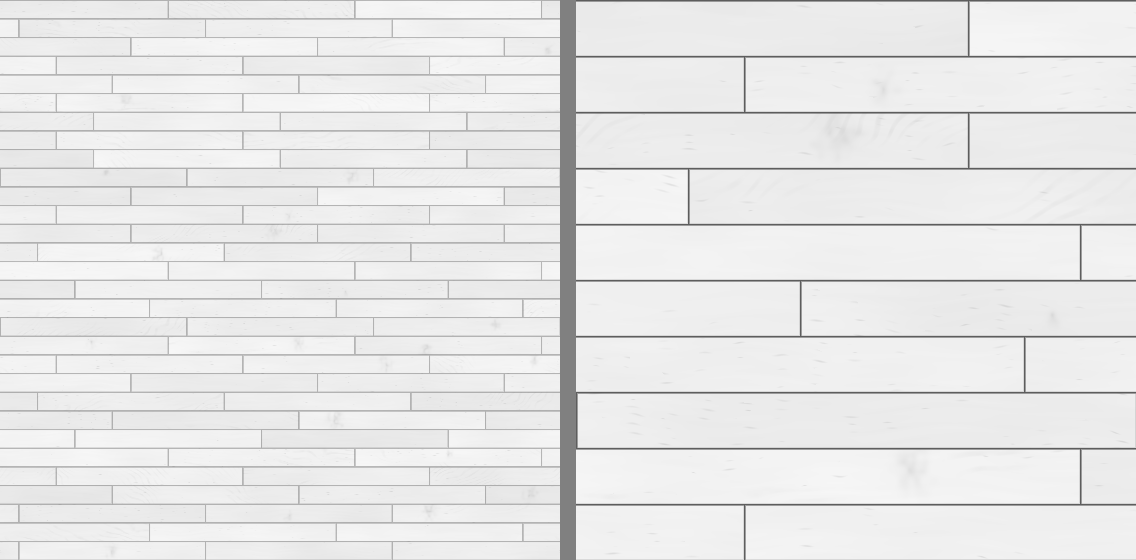
Left, the full canvas; right, a detail of the centre.
A WebGL 1 fragment shader for this texture:

```glsl
precision highp float;
// Whitewashed narrow floorboards in staggered rows with faint grain, flecks and knots.

uniform vec2 u_resolution;

#define ROWS 30.0            // boards down
#define BOARDS 3.0           // boards across
#define STAGGER_STEPS 10.0   // possible joint positions per board length
#define JOINT_WIDTH 0.00088  // in canvas units
#define JOINT_COLOR vec3(0.27)
#define WOOD_COLOR vec3(0.934)
#define TINT_RANGE 0.048
#define CLOUD_DEPTH 0.034
#define GRAIN_DEPTH 0.009
#define FLECK_DEPTH 0.080
#define KNOT_DEPTH 0.085
#define FIGURE_DEPTH 0.035

float hash(vec2 p) {
  vec3 q = fract(p.xyx * vec3(0.1031, 0.1030, 0.0973));
  q += dot(q, q.yzx + 33.33);
  return fract((q.x + q.y) * q.z);
}

float noise(vec2 p) {
  vec2 i = floor(p), f = fract(p);
  f = f * f * (3.0 - 2.0 * f);
  return mix(mix(hash(i), hash(i + vec2(1.0, 0.0)), f.x),
             mix(hash(i + vec2(0.0, 1.0)), hash(i + vec2(1.0, 1.0)), f.x), f.y);
}

// Share of a soft pixel footprint covered by a line whose centre is d away.
float lineCoverage(float d, float width, float pixel) {
  float footprint = 1.4 * pixel;
  return clamp(0.5 + (0.5 * width - d) / footprint, 0.0, 1.0)
       - clamp(0.5 - (0.5 * width + d) / footprint, 0.0, 1.0);
}

// Signed distance to the nearest whole number.
float toNearest(float x) {
  return fract(x + 0.5) - 0.5;
}

// Thin tilted pores, at most one per cell.
float flecks(vec2 p, vec2 seed, float density) {
  vec2 q = p * vec2(1.5, 7.0);
  q.y += 0.5 * noise(p * vec2(4.0, 2.0) + seed);
  vec2 cell = floor(q) + seed;
  float pick = hash(cell + 5.0), size = hash(cell + 11.0);
  vec2 d = fract(q) - 0.5 - (vec2(hash(cell), hash(cell + 23.0)) - 0.5) * vec2(0.4, 0.3);
  d.y += d.x * (hash(seed + 3.0) - 0.5);
  float shape = 1.0 - smoothstep(0.0, 1.0, length(d / vec2(0.08 + 0.22 * size, 0.1 + 0.12 * size)));
  return shape * step(pick, density) * (0.2 + 0.8 * hash(cell + 47.0));
}

// Soft uneven smudge around a small eye; most boards have none.
float knot(vec2 p, vec2 seed) {
  vec2 center = vec2(mix(1.0, 9.0, hash(seed + 31.0)), mix(0.25, 0.75, hash(seed + 37.0)));
  float radius = mix(0.14, 0.34, hash(seed + 41.0));
  vec2 d = (p - center) / radius;
  d += 1.4 * (vec2(noise(p * 5.0 + seed), noise(p * 6.0 + seed + 17.0)) - 0.5);
  float r = length(d * vec2(1.1, 0.8));
  float streaks = 0.55 + 0.6 * noise(p * vec2(9.0, 5.0) + seed);
  return (0.75 * exp(-r * r) + 0.3 * exp(-8.0 * r * r)) * streaks * step(hash(seed + 43.0), 0.25);
}

// Patches of slanted, rippled strokes on a few boards.
float figure(vec2 p, vec2 seed) {
  float slant = 2.0 * hash(seed + 53.0) - 1.0;
  float wave = sin(20.0 * (p.y + slant * p.x) + 9.0 * noise(p * vec2(1.2, 2.0) + seed));
  float patches = smoothstep(0.45, 0.9, noise(p * vec2(0.6, 1.3) + seed + 9.0));
  float breaks = noise(p * vec2(5.0, 6.0) + seed);
  return smoothstep(0.2, 1.0, wave) * patches * breaks * step(0.55, hash(seed + 59.0));
}

void main() {
  vec2 uv = gl_FragCoord.xy / u_resolution;
  vec2 pixel = 1.0 / u_resolution;

  // Rows shift by whole steps; neighbouring rows never share a joint.
  float row = mod(floor(uv.y * ROWS), ROWS);
  float halfSteps = 0.5 * STAGGER_STEPS;
  float shift = row * halfSteps + floor(hash(vec2(row, 7.0)) * halfSteps);
  float along = uv.x * BOARDS - shift / STAGGER_STEPS;
  vec2 seed = vec2(mod(floor(along), BOARDS), row) * vec2(67.0, 41.0) + 13.0;

  // Board coordinates, measured in board heights.
  vec2 p = vec2(fract(along) * ROWS / BOARDS, fract(uv.y * ROWS));

  // Wood tone: board tint, slow clouding and fine lengthwise grain.
  float tone = (hash(seed) - 0.5) * TINT_RANGE;
  float bend = 0.08 * sin(p.x * 0.9 + seed.x) + 0.04 * sin(p.x * 2.3 + seed.y);
  float grain = noise(vec2(p.x * 0.7, (p.y + bend) * 12.0) + seed);
  float cloud = 0.75 * noise(p * vec2(0.35, 0.6) + seed + 19.0)
              + 0.25 * noise(p * vec2(0.9, 2.5) + seed + 61.0);
  tone += (grain - 0.5) * GRAIN_DEPTH + (cloud - 0.5) * CLOUD_DEPTH;

  // Wear gathers in clusters and differs from board to board.
  float roughness = hash(seed + 71.0);
  float cluster = smoothstep(0.25, 0.8, noise(p * vec2(0.6, 1.5) + seed + 29.0));
  float density = (0.06 + 0.7 * roughness * roughness) * cluster;
  tone -= FLECK_DEPTH * flecks(p + vec2(0.0, bend), seed, density);
  tone -= KNOT_DEPTH * knot(p, seed);
  tone -= FIGURE_DEPTH * figure(p, seed);

  // Dark hairline joints lie just inside the top and left edge of each board.
  float inset = 0.5 * JOINT_WIDTH;
  float rowJoint = lineCoverage(toNearest(uv.y * ROWS) / ROWS + inset, JOINT_WIDTH, pixel.y);
  float endJoint = lineCoverage(toNearest(along) / BOARDS - inset, JOINT_WIDTH, pixel.x);
  vec3 color = mix(WOOD_COLOR + tone, JOINT_COLOR, max(rowJoint, endJoint));
  gl_FragColor = vec4(color, 1.0);
}
```
